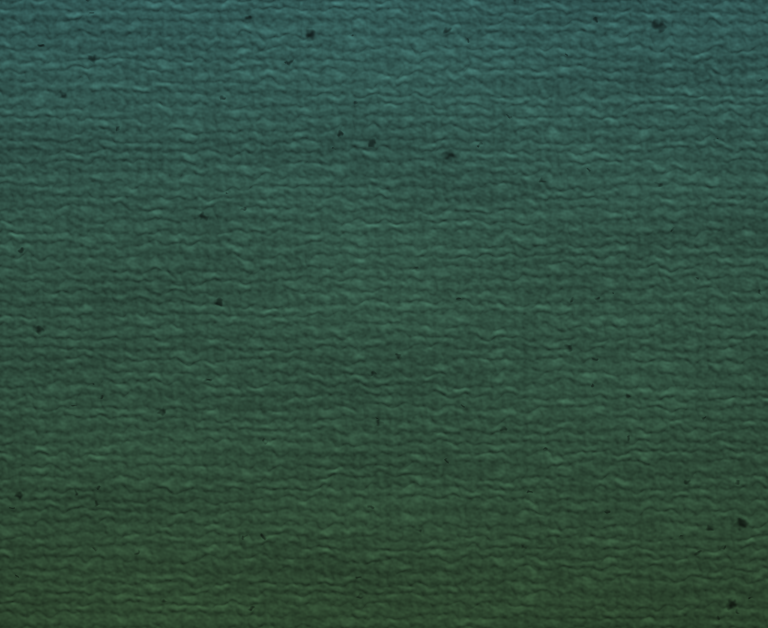
Write a WebGL 2 fragment shader that draws this texture.

```glsl
#version 300 es
precision highp float;

uniform vec2 u_resolution;
out vec4 fragColor;

const float PI = 3.14159;

vec2 hash2(vec2 cell) {
  uvec2 q = uvec2(ivec2(cell) + 4096) * uvec2(1597u, 3812u) + uvec2(77u, 191u);
  for (int i = 0; i < 3; i++) {
    q = q * 16645u + 10139u;
    q.x += q.y * 2741u;
    q.y += q.x * 7919u;
    q ^= q >> 15u;
  }
  return vec2(q & 65535u) / 65535.0;
}

float cornerSlope(vec2 cell, vec2 offset) {
  float angle = 2.0 * PI * hash2(cell).x;
  return dot(vec2(cos(angle), sin(angle)), offset);
}

float gradientNoise(vec2 p) {
  vec2 i = floor(p), f = fract(p);
  vec2 s = f * f * f * (f * (f * 6.0 - 15.0) + 10.0);
  vec2 e = vec2(1.0, 0.0);
  float low = mix(cornerSlope(i, f), cornerSlope(i + e.xy, f - e.xy), s.x);
  float high = mix(cornerSlope(i + e.yx, f - e.yx), cornerSlope(i + e.xx, f - e.xx), s.x);
  return 1.4 * mix(low, high, s.y);
}

// Plain weave with uneven, slubby yarn and slanted fibres
float clothHeight(vec2 p) {
  vec2 drift = vec2(0.006 * gradientNoise(p * vec2(16.0, 40.0))
                  + 0.004 * gradientNoise(p * vec2(60.0, 50.0) + 30.0),
                    0.008 * gradientNoise(p * vec2(4.0, 17.0))
                  + 0.008 * gradientNoise(p * vec2(34.0, 32.0) + 40.0)
                  + 0.003 * gradientNoise(p * vec2(80.0, 70.0) + 60.0));
  vec2 w = (p + drift) * vec2(55.0, 54.0);
  vec2 cell = floor(w), f = fract(w) - 0.5;
  float weftOver = cos(PI * (w.x - 0.5 + cell.y));
  float warpUnder = cos(PI * (w.y - 0.5 + cell.x));
  float lumps = 1.0 + 0.75 * gradientNoise(w * vec2(0.4, 0.85) + 9.0);
  float weft = cos(PI * f.y) * (0.74 + 0.2 * weftOver) * lumps;
  float warp = cos(PI * f.x) * (0.46 - 0.3 * warpUnder);
  float fibres = gradientNoise(mat2(0.9, 0.4, -0.4, 0.9) * p * vec2(70.0, 150.0))
               + 0.8 * gradientNoise(p * vec2(130.0, 170.0) + 70.0);
  float gap = weft - warp;
  return 0.5 * (weft + warp + sqrt(gap * gap + 0.03)) + 0.2 * fibres;
}

// Soft dark flecks, from few and large to many and tiny
float flecks(vec2 p) {
  float cover = 0.0;
  vec2 ragged = p + 0.005 * vec2(gradientNoise(p * 110.0), gradientNoise(p * 110.0 + 50.0));
  for (int k = 0; k < 3; k++) {
    float level = float(k), grid = 9.0 * pow(1.8, level);
    vec2 cell = floor(ragged * grid);
    vec2 chance = hash2(cell + 300.0 * level + 100.0);
    vec2 centre = (cell + 0.2 + 0.6 * hash2(cell + 300.0 * level + 1500.0)) / grid;
    float radius = (0.005 + 0.005 * chance.y) * pow(0.68, level);
    float d = length((ragged - centre) * vec2(0.8, 1.0));
    float spot = 1.0 - smoothstep(0.1 * radius, 1.2 * radius, d);
    cover = max(cover, spot * (1.0 - 0.15 * level) * step(chance.x, 0.1 - 0.025 * level));
  }
  return cover;
}

void main() {
  vec2 p = gl_FragCoord.xy / u_resolution.y;
  vec2 uv = gl_FragCoord.xy / u_resolution;

  // Green below, teal above
  vec3 colour = mix(vec3(0.190, 0.293, 0.190), vec3(0.199, 0.329, 0.268), smoothstep(-0.1, 0.55, uv.y));
  colour = mix(colour, vec3(0.216, 0.385, 0.378), smoothstep(0.45, 1.12, uv.y));

  // Relief lit from above
  float h = clothHeight(p);
  float slope = h - clothHeight(p + vec2(0.001, 0.0035));
  float shade = 0.78 + 0.28 * h + 0.2 * slope;

  // Fine grain and broad uneven bands
  shade += 0.05 * gradientNoise(p * 210.0 + 70.0);
  shade += 0.07 * gradientNoise(p * vec2(2.5, 15.0) + 20.0);

  // Soft darkening at the edges
  vec2 edge = uv - 0.5;
  shade *= 1.02 - 0.15 * dot(edge, edge);

  colour *= shade * (1.0 - 0.55 * flecks(p));
  fragColor = vec4(colour, 1.0);
}
```
